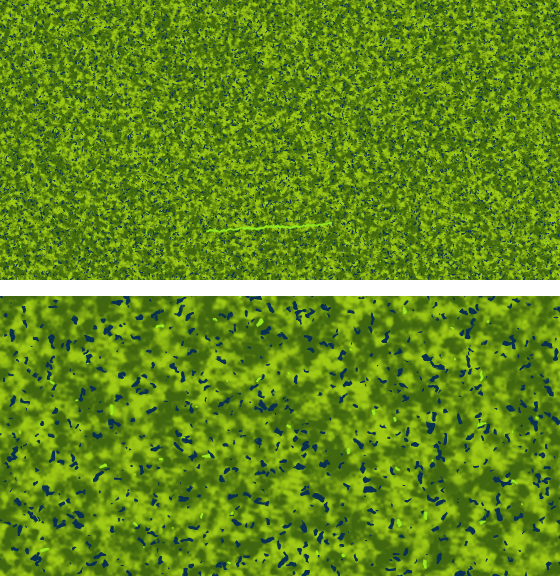
Top: the whole. Bottom: its middle third, enlarged.
Write a WebGL 2 fragment shader that draws this texture.

```glsl
#version 300 es
precision highp float;
// Mottled lime and moss ground with blue and pale flecks and one thin ragged streak.
uniform vec2 u_resolution;
out vec4 fragColor;

float hash(vec2 p) {
    return fract(sin(dot(p, vec2(127.1, 311.7))) * 43758.5453);
}

float valueNoise(vec2 p) {
    vec2 cell = floor(p), f = fract(p);
    f = f * f * (3.0 - 2.0 * f);
    return mix(mix(hash(cell), hash(cell + vec2(1, 0)), f.x),
               mix(hash(cell + vec2(0, 1)), hash(cell + vec2(1, 1)), f.x), f.y);
}

mat2 rotation(float angle) {
    float c = cos(angle), s = sin(angle);
    return mat2(c, s, -s, c);
}

// Distance to a horizontal rounded bar centred on the origin
float barDistance(vec2 p, float halfLength, float radius) {
    p.x -= clamp(p.x, -halfLength, halfLength);
    return length(p) - radius;
}

// Coverage of short bars at random angles, at most one per grid cell
float flecks(vec2 p, float cells, float share, float halfLength, float radius, float edge) {
    float cover = 0.0;
    vec2 home = floor(p * cells);
    for (int y = -1; y <= 1; y++) {
        for (int x = -1; x <= 1; x++) {
            vec2 cell = home + vec2(x, y);
            if (hash(cell + 31.7) > share) continue;
            vec2 centre = (cell + vec2(hash(cell + 5.3), hash(cell + 17.9))) / cells;
            vec2 q = rotation(6.2832 * hash(cell + 43.1)) * (p - centre);
            float size = hash(cell + 71.3);
            float d = barDistance(q, halfLength * size * size, radius * mix(0.6, 1.2, size));
            cover = max(cover, smoothstep(edge, -edge, d));
        }
    }
    return cover;
}

void main() {
    vec2 p = gl_FragCoord.xy / u_resolution.y;
    float edge = 0.7 / u_resolution.y;

    // Clumps, smaller lumps and fine grain, with a faint broad drift
    float tone = 0.48 * valueNoise(rotation(0.5) * p * 80.0 + 9.0)
               + 0.30 * valueNoise(rotation(1.1) * p * 135.0 + 40.0)
               + 0.22 * valueNoise(rotation(0.2) * p * 250.0 + 80.0);
    tone += 0.04 * (valueNoise(p * 7.0 + 3.0) - 0.5);
    vec3 color = mix(vec3(0.25, 0.40, 0.06), vec3(0.62, 0.79, 0.08),
                     smoothstep(0.30, 0.775, tone));

    // Blue chips of uneven size, with ragged outlines
    vec2 ragged = vec2(valueNoise(p * 230.0), valueNoise(p * 230.0 + 60.0)) - 0.5;
    float blue = flecks(p + 0.005 * ragged, 90.0, 0.40, 0.0050, 0.0021, edge);
    color = mix(color, vec3(0.04, 0.19, 0.31), blue);

    // Sparse pale slivers
    float pale = flecks(p + 0.003 * ragged + 7.0, 60.0, 0.07, 0.0050, 0.0016, edge);
    color = mix(color, vec3(0.60, 0.92, 0.12), pale);

    // Thin wavering streak, slightly tilted
    vec2 q = rotation(-0.07) * (p - vec2(0.96, 0.188));
    q.y += 0.009 * (valueNoise(vec2(p.x * 24.0, 2.0)) - 0.5)
         + 0.006 * (valueNoise(vec2(p.x * 120.0, 8.0)) - 0.5);
    float radius = 0.0024 + 0.0028 * valueNoise(vec2(p.x * 110.0, 15.0));
    float streak = smoothstep(edge, -edge, barDistance(q, 0.222, radius));
    color = mix(color, vec3(0.57, 0.91, 0.12), streak);

    fragColor = vec4(color, 1.0);
}
```
